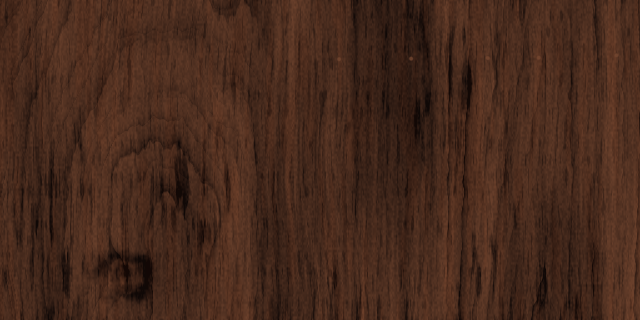
Reproduce this texture procedurally as a WebGL 2 fragment shader.

```glsl
#version 300 es
precision highp float;
// Dark walnut veneer: arched grain around a knot, a smoky band and straight-grained strips.

uniform vec2 u_resolution;
out vec4 fragColor;

float hash(vec2 p) {
    return fract(sin(dot(p, vec2(12.9898, 78.233))) * 43758.5);
}

float noise(vec2 p) {
    vec2 i = floor(p), f = fract(p);
    f = f * f * (3.0 - 2.0 * f);
    return mix(mix(hash(i), hash(i + vec2(1, 0)), f.x),
               mix(hash(i + vec2(0, 1)), hash(i + vec2(1, 1)), f.x), f.y);
}

float fbm(vec2 p) {
    float sum = 0.0, amp = 0.53;
    for (int i = 0; i < 4; i++) {
        sum += amp * noise(p);
        p = p * 2.03 + 17.3;
        amp *= 0.5;
    }
    return sum;
}

// Distance across the growth rings; its contours are the grain lines.
float grainField(vec2 p, float knotRadius) {
    vec2 d = (p - vec2(0.52, 0.1)) * vec2(1.0, 0.37);
    float arch = length(d);
    float tip = abs(d.y) / (arch + 0.03);
    arch += tip * 0.05 * (fbm(p * vec2(16.0, 2.5)) - 0.5);
    arch += 0.13 * (noise(p * vec2(3.5, 2.2) + 4.0) - 0.5);
    arch += 0.03 * (noise(p * vec2(9.0, 6.0) + 14.0) - 0.5);
    arch += 0.08 * exp(-knotRadius * knotRadius / 0.014);
    float straight = p.x - 0.5 + 0.04 * (fbm(p * vec2(3.0, 1.6) + 9.0) - 0.5);
    // The right-hand leaf leans over until it meets the seam.
    float lean = smoothstep(1.36, 1.68, p.x) * (1.0 - step(1.705, p.x));
    straight -= lean * (0.2 * (p.y - 0.5) - 0.08 * (p.y - 0.5) * (p.y - 0.5));
    return mix(arch, straight, smoothstep(0.68, 0.92, p.x));
}

// Dark late-wood line at the start of each ring, fading to one side.
float ringLine(float v, vec2 p) {
    float id = floor(v), f = fract(v);
    float strength = 0.25 + 0.75 * hash(vec2(id, 3.7));
    strength *= smoothstep(0.25, 0.6, fbm(vec2(id * 3.1 + p.x * 2.0, p.y * 3.0)));
    return strength * smoothstep(0.0, 0.05, f) * exp(-6.0 * f);
}

void main() {
    vec2 p = gl_FragCoord.xy / u_resolution.y;
    vec2 toKnot = p - vec2(0.38, 0.14);
    float knotRadius = length(toKnot * vec2(1.0, 1.08)) + 0.06 * (fbm(p * 13.0) - 0.5);
    float field = grainField(p, knotRadius);
    float middle = smoothstep(0.78, 0.86, p.x) * (1.0 - smoothstep(1.3, 1.4, p.x));
    float strip = smoothstep(1.703, 1.707, p.x);

    // Fibres run upright with a slight sway.
    vec2 g = vec2(p.x + 0.05 * fbm(p * vec2(2.0, 1.8)), p.y);
    float coarse = noise(g * vec2(45.0, 1.6));
    float fine = noise(g * vec2(150.0, 7.0));
    float broad = fbm(p * vec2(4.5, 1.5) + 2.0);
    float medium = noise(g * vec2(15.0, 0.8) + 6.0);

    float tone = 0.313 + 0.012 * strip;
    tone += 0.20 * (broad - 0.5) + 0.055 * (medium - 0.5);
    tone += (0.035 + 0.06 * middle) * (coarse - 0.5);
    tone += (0.065 + 0.035 * middle) * (fine - 0.5);
    tone += 0.075 * (noise(p * vec2(256.0, 130.0)) - 0.5);

    // Growth rings, plus a finer set of faint ones.
    float v = field * 13.0 + 1.4 * noise(vec2(field * 7.0, 2.0)) + 5.0 * strip;
    float raggedness = 0.14 * (noise(p * vec2(90.0, 30.0)) - 0.5);
    tone -= 0.25 * (1.0 - 0.7 * middle) * ringLine(v + raggedness, p);
    tone -= 0.09 * ringLine(v * 2.3 + 40.3 + raggedness, p);
    tone += 0.07 * (1.0 - middle) * (noise(vec2(field * 20.0, p.y * 0.6)) - 0.5);

    // Smoky band with a few near-black streaks, strongest at the top.
    float bandX = (p.x - 1.21 + 0.06 * (broad - 0.5)) / 0.15;
    float band = exp(-bandX * bandX) * smoothstep(-0.3, 0.7, p.y);
    tone -= 0.125 * band * (0.6 + 0.8 * coarse * medium + 0.2 * fine);
    float streakX = p.x - 1.112 - 0.025 * (fbm(p * vec2(3.0, 4.0) + 7.0) - 0.5);
    tone -= 0.11 * exp(-pow(streakX / 0.011, 2.0)) * smoothstep(0.2, 0.45, p.y) * (0.3 + 0.7 * fine);
    tone -= 0.05 * exp(-pow((p.x - 0.82) / 0.05, 2.0)) * coarse;

    // Clustered dark flecks and short open pores.
    float flecks = smoothstep(0.52, 0.7, fbm(g * vec2(62.0, 7.0)));
    tone -= 0.14 * flecks * smoothstep(0.5, 0.68, fbm(p * vec2(5.0, 2.6) + 21.0));
    tone -= 0.07 * smoothstep(0.7, 0.9, noise(g * vec2(200.0, 20.0) + 8.0));

    // Knot: smoky rim, tight rings and a dark split in a ruddy heart.
    float rim = exp(-pow((knotRadius - 0.07) / 0.026, 2.0));
    float heart = 1.0 - smoothstep(0.05, 0.075, knotRadius);
    tone -= rim * (0.02 + 0.22 * smoothstep(0.3, 0.7, fbm(p * vec2(14.0, 11.0) + 5.0)));
    tone += heart * 0.04 * sin(knotRadius * 190.0 + 7.0 * fbm(p * 24.0));
    tone -= 0.17 * (1.0 - smoothstep(0.008, 0.034, length(toKnot - vec2(0.012, 0.008)) + 0.02 * (fine - 0.5)));

    // Thin shadow along the seam.
    tone -= 0.04 * exp(-abs(p.x - 1.703) / 0.004);
    tone = clamp(tone, 0.06, 0.42);

    // Brown ramp with rusty fibres.
    float rust = smoothstep(0.5, 0.8, noise(g * vec2(60.0, 5.0) + 31.0));
    vec3 colour = tone * vec3(1.0, 0.62, 0.41) - vec3(0.0, 0.006, 0.0);
    colour += (0.6 * rust + 0.5 * heart) * vec3(0.016, -0.003, -0.009);

    // A few pale resin specks.
    for (int i = 0; i < 5; i++) {
        float k = float(i);
        vec2 speck = vec2(1.04 + 0.21 * k + 0.08 * hash(vec2(k, 1.0)), 0.815 + 0.015 * hash(vec2(k, 2.0)));
        float dotMask = 1.0 - smoothstep(0.003, 0.009, length(p - speck));
        colour = mix(colour, vec3(0.46, 0.28, 0.19), 0.8 * dotMask);
    }
    fragColor = vec4(colour, 1.0);
}
```
